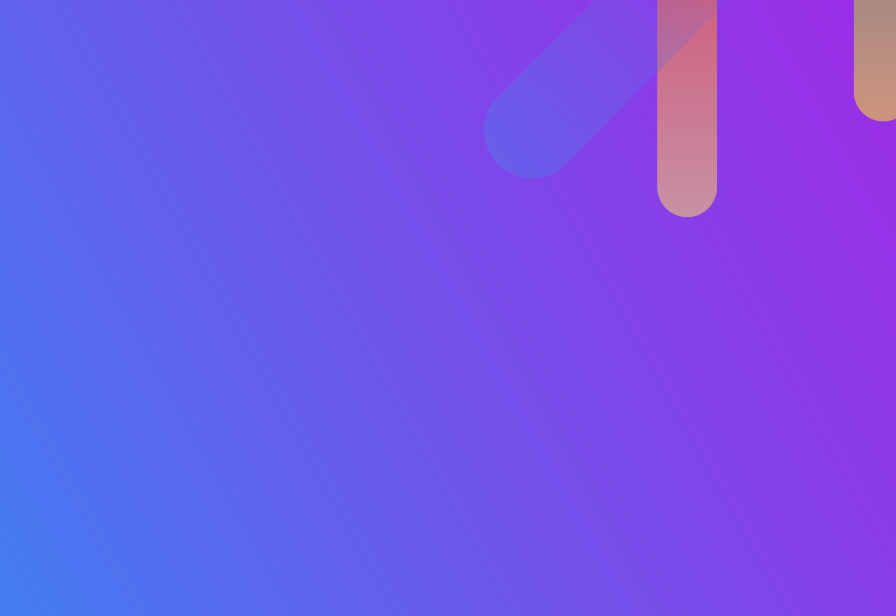
A Shadertoy shader for this background:

```glsl
const vec3 BLUE = vec3(0.26, 0.49, 0.945);
const vec3 PURPLE = vec3(0.615, 0.17, 0.90);
const vec3 ROSE = vec3(0.81, 0.38, 0.50);
const vec3 DUSTY_PINK = vec3(0.78, 0.57, 0.65);
const vec3 TAUPE = vec3(0.66, 0.54, 0.51);
const vec3 APRICOT = vec3(0.81, 0.58, 0.49);
const vec3 INDIGO = vec3(0.36, 0.42, 0.92);

// Distance to a capsule that starts at a point and runs along a unit direction
float capsule(vec2 p, vec2 start, vec2 dir, float len, float radius) {
    vec2 q = p - start;
    return length(q - dir * clamp(dot(q, dir), 0.0, len)) - radius;
}

// Antialiased coverage of a distance field
float coverage(float dist, float pixel) {
    return 1.0 - smoothstep(-0.5 * pixel, 0.5 * pixel, dist);
}

// Slanted gradient across the canvas, gently bowed toward purple
vec3 backdrop(vec2 p, float aspect) {
    vec2 slope = vec2(1.8, 1.0);
    float t = dot(p, slope) / dot(vec2(aspect, 1.0), slope);
    t += 0.2 * t * (1.0 - t);
    return mix(BLUE, PURPLE, t);
}

// Upright bar hanging from the top edge, shaded from tip to top
vec3 hangingBar(vec3 base, vec2 p, vec2 cap, float radius, vec3 tipColor, vec3 topColor, float pixel) {
    float tip = cap.y - radius;
    float rise = clamp((p.y - tip) / (1.0 - tip), 0.0, 1.0);
    float dist = capsule(p, cap, vec2(0.0, 1.0), 1.0, radius);
    return mix(base, mix(tipColor, topColor, rise), coverage(dist, pixel));
}

// Diagonal beam that fades along its length
vec3 fadingBeam(vec3 base, vec2 p, vec2 cap, float radius, vec3 color, float pixel) {
    vec2 dir = vec2(0.70711);
    float along = dot(p - cap, dir) + radius;
    float opacity = mix(0.62, 0.06, clamp(along / 0.48, 0.0, 1.0));
    float dist = capsule(p, cap, dir, 1.0, radius);
    return mix(base, color, opacity * coverage(dist, pixel));
}

void mainImage(out vec4 fragColor, in vec2 fragCoord) {
    float pixel = 1.0 / iResolution.y;
    float aspect = iResolution.x * pixel;
    vec2 p = fragCoord * pixel;

    vec3 color = backdrop(p, aspect);

    // Warm bars below the translucent beam
    color = hangingBar(color, p, vec2(1.1155, 0.696), 0.0485, DUSTY_PINK, ROSE, pixel);
    color = hangingBar(color, p, vec2(1.434, 0.851), 0.0480, APRICOT, TAUPE, pixel);
    color = fadingBeam(color, p, vec2(0.8636, 0.788), 0.0777, INDIGO, pixel);

    fragColor = vec4(color, 1.0);
}
```
